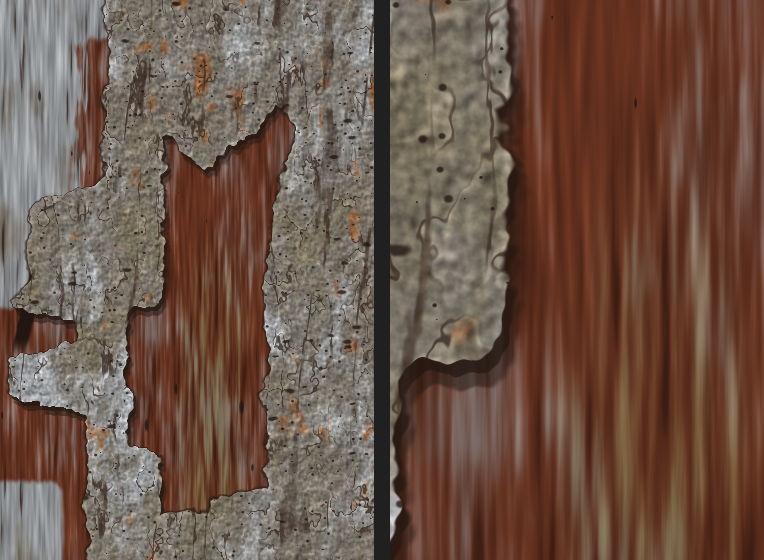
Left, the full canvas; right, a detail of the centre.
Write a Shadertoy shader that draws this texture.

```glsl
// Weathered tree trunk: flaking grey bark peeled open over red, fibrous wood.
#define BARK_MID vec3(0.47, 0.445, 0.41)
#define BARK_PALE vec3(0.61, 0.62, 0.63)
#define RUST vec3(0.53, 0.32, 0.17)
#define WOOD_RED vec3(0.39, 0.19, 0.12)
#define WOOD_GREY vec3(0.46, 0.41, 0.40)
#define WOOD_OLIVE vec3(0.43, 0.39, 0.25)
#define WEATHERED vec3(0.56, 0.57, 0.58)
#define HOLLOW vec3(0.13, 0.085, 0.065)
#define EDGE_ROUGHNESS 0.038
#define GRAIN 0.20

vec2 hash2(vec2 p) {
    p = vec2(dot(p, vec2(127.1, 311.7)), dot(p, vec2(269.5, 183.3)));
    return fract(sin(p) * 43758.5) * 2.0 - 1.0;
}

float gradientNoise(vec2 p) {
    vec2 i = floor(p), f = fract(p), u = f * f * (3.0 - 2.0 * f);
    vec2 e = vec2(0.0, 1.0);
    float a = dot(hash2(i), f);
    float b = dot(hash2(i + e.yx), f - e.yx);
    float c = dot(hash2(i + e.xy), f - e.xy);
    float d = dot(hash2(i + e.yy), f - e.yy);
    return mix(mix(a, b, u.x), mix(c, d, u.x), u.y);
}

float fbm(vec2 p) {
    float sum = 0.0, amp = 0.6;
    for (int i = 0; i < 4; i++) {
        sum += amp * gradientNoise(p);
        p = p * 2.03 + 17.3;
        amp *= 0.55;
    }
    return sum;
}

// Soft window: 1 between a and b
float band(float a, float b, float x) {
    return smoothstep(a - 0.02, a + 0.02, x) * (1.0 - smoothstep(b - 0.02, b + 0.02, x));
}

// Scattered dark marks, one candidate per cell
float marks(vec2 p, vec2 cells, float density) {
    vec2 q = p * cells, id = floor(q);
    float m = 0.0;
    for (int y = -1; y <= 1; y++)
    for (int x = -1; x <= 1; x++) {
        vec2 cell = id + vec2(x, y), r = hash2(cell), s = hash2(cell + 41.7);
        float size = 0.18 + 0.16 * s.y;
        float d = length(q - cell - 0.5 - 0.4 * r);
        m = max(m, step(s.x * 0.5 + 0.5, density) * smoothstep(size, size * 0.4, d));
    }
    return m;
}

// Negative where the bark is missing
float opening(vec2 p) {
    p += EDGE_ROUGHNESS * vec2(fbm(p * 15.0), fbm(p * 15.0 + 31.0));
    p += 0.009 * vec2(gradientNoise(p * 55.0), gradientNoise(p * vec2(75.0, 40.0) + 9.0));
    float left = 0.290 - 0.062 * band(0.20, 0.45, p.y);
    float right = 0.475 + 0.045 * smoothstep(0.52, 0.78, p.y);
    float flap = (p.x - 0.365) / 0.04;
    float top = 0.755 - 0.06 * exp(-flap * flap) + 0.055 * smoothstep(0.42, 0.51, p.x);
    float bottom = 0.075 + 0.05 * smoothstep(0.28, 0.46, p.x);
    float window = max(max(left - p.x, p.x - right), max(p.y - top, bottom - p.y));
    float side = 0.02 + 0.03 * band(0.48, 0.63, p.y) + 0.17 * smoothstep(0.60, 0.70, p.y)
        + 0.12 * band(0.375, 0.44, p.y) + 0.14 * band(-0.2, 0.275, p.y);
    return min(window, p.x - side);
}

vec3 woodColor(vec2 p) {
    float fibre = fbm(p * vec2(95.0, 5.0));
    float fine = gradientNoise(p * vec2(190.0, 13.0));
    float patches = fbm(p * vec2(13.0, 6.0) + 5.0);
    // Red heartwood with grey bloom and green streaks
    float grey = smoothstep(-0.15, 0.5, patches + fibre * 0.8 + fine * 0.35);
    vec3 red = mix(WOOD_RED, WOOD_GREY, grey);
    float green = band(0.33, 0.43, p.x + patches * 0.05) * (1.0 - smoothstep(0.35, 0.65, p.y));
    red = mix(red, WOOD_OLIVE, green * smoothstep(-0.25, 0.35, fibre + fine * 0.4) * 0.7);
    // Silvery outer wood with rusty stains
    float stain = band(0.60, 0.93, p.y) * smoothstep(0.12, 0.17, p.x + patches * 0.08 + fibre * 0.05);
    float decay = band(0.14, 0.45, p.y) + smoothstep(0.09, 0.13, p.x) * band(-0.1, 0.2, p.y);
    stain = max(stain, decay) + smoothstep(0.21, 0.24, p.x);
    float redness = smoothstep(0.25, 0.7, stain + patches * 0.4 + fibre * 0.4);
    vec3 silver = mix(WEATHERED, BARK_MID, smoothstep(0.0, 0.35, patches));
    vec3 col = mix(silver, red, redness);
    col *= 1.0 + 0.55 * fibre + 0.40 * fine;
    col = mix(col, WOOD_RED * 0.55, 0.7 * smoothstep(0.18, 0.42, -fibre - fine * 0.3));
    col = mix(col, HOLLOW, 0.8 * marks(p + 0.004 * fibre, vec2(45.0, 14.0), 0.10));
    // Long split beside the left flap
    float split = abs(p.x - 0.04 - 0.2 * (p.y - 0.4) + 0.02 * patches);
    return mix(col, HOLLOW, smoothstep(0.016, 0.010, split) * band(0.38, 0.64, p.y));
}

vec3 barkColor(vec2 p) {
    float broad = fbm(p * vec2(10.0, 6.0) + 2.0);
    float streak = fbm(p * vec2(45.0, 14.0) + 8.0);
    float relief = fbm(p * 52.0) - fbm((p + vec2(-0.003, 0.004)) * 52.0);
    float grain = gradientNoise(p * vec2(180.0, 150.0));
    float chalk = broad + streak * 0.5 + 0.2 * band(0.10, 0.45, p.y) * band(-0.1, 0.28, p.x);
    vec3 col = mix(BARK_MID, BARK_PALE, smoothstep(-0.05, 0.4, chalk));
    col = mix(col, vec3(0.47, 0.43, 0.33), 0.6 * smoothstep(0.0, 0.4, -broad - streak * 0.5));
    float rusty = fbm(p * vec2(20.0, 11.0) + 23.0) + streak * 0.4
        + 0.16 * band(0.24, 0.45, p.x) * band(0.74, 1.1, p.y) + 0.12 * smoothstep(0.58, 0.65, p.x);
    col = mix(col, RUST, 0.75 * smoothstep(0.2, 0.42, rusty));
    col *= 1.0 + 0.8 * relief + GRAIN * 1.8 * grain + 0.25 * streak;
    // Plate outlines and long vertical cracks
    float plate = fbm(p * vec2(16.0, 13.0) + 50.0);
    float crack = abs(gradientNoise(p * vec2(22.0, 2.5) + 0.5 * streak + 3.0));
    float broken = smoothstep(-0.15, 0.15, gradientNoise(p * 19.0 + 7.0));
    float lines = max(smoothstep(0.022, 0.004, abs(plate)), smoothstep(0.04, 0.008, crack));
    col *= 1.0 + 0.14 * smoothstep(0.0, 0.03, plate) * smoothstep(0.10, 0.04, plate);
    col = mix(col, HOLLOW * 1.5, 0.7 * lines * broken);
    // Pores and short horizontal pits
    float pits = max(marks(p, vec2(85.0, 100.0), 0.16), marks(p + 0.005 * streak, vec2(28.0, 62.0), 0.09));
    return mix(col, HOLLOW, 0.8 * pits);
}

void mainImage(out vec4 fragColor, in vec2 fragCoord) {
    vec2 p = fragCoord / iResolution.y;
    float d = opening(p);
    // Overhanging bark shades the wood beneath it
    float shade = smoothstep(-0.004, 0.003, opening(p + vec2(-0.005, 0.008)));
    shade = max(shade, 0.6 * smoothstep(-0.004, 0.004, opening(p + vec2(-0.008, 0.016))));
    shade = max(shade, 0.8 * smoothstep(-0.007, -0.001, d));
    vec3 wood = mix(woodColor(p), HOLLOW, 0.85 * shade);
    vec3 bark = barkColor(p) * (1.0 + 0.12 * smoothstep(0.010, 0.002, d));
    vec3 col = mix(wood, bark, smoothstep(-0.0012, 0.0012, d));
    fragColor = vec4(clamp(col, 0.0, 1.0), 1.0);
}
```
